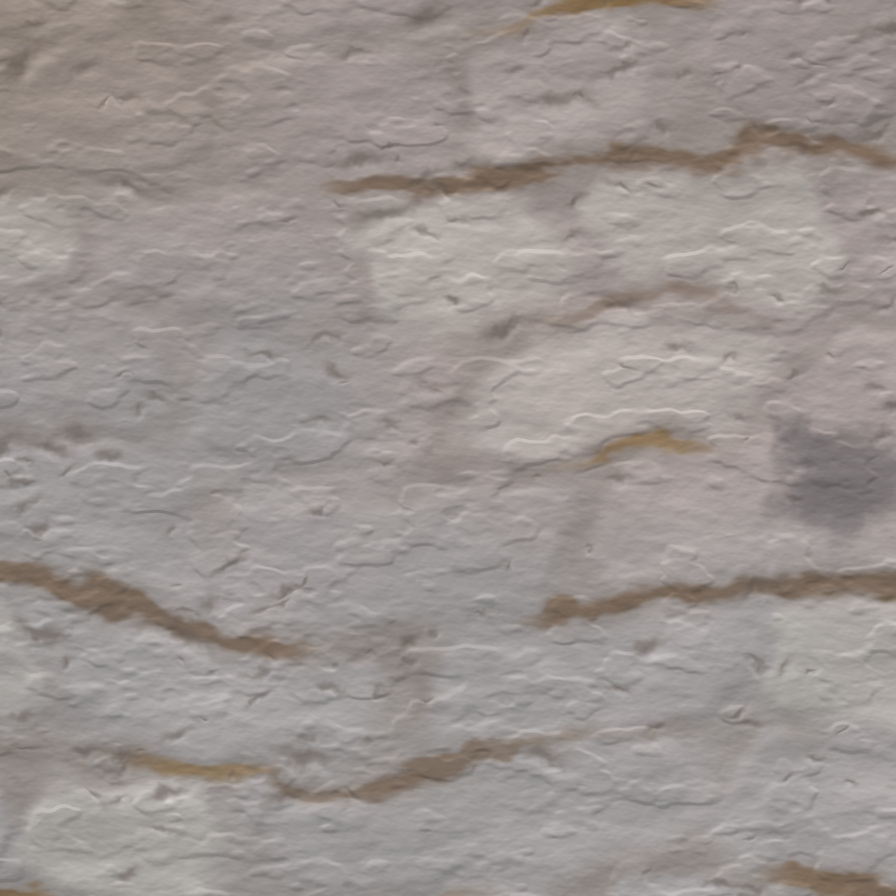
Reproduce this texture procedurally as a Shadertoy shader.

```glsl
// Weathered limewashed rubble wall: soft pale stones, broken brown seams, ochre stains and chips.

const vec3 PINK_WASH  = vec3(0.632, 0.590, 0.578);
const vec3 GREY_WASH  = vec3(0.622, 0.610, 0.608);
const vec3 WARM_DIRT  = vec3(0.550, 0.500, 0.450);
const vec3 PALE_STONE = vec3(0.660, 0.645, 0.618);
const vec3 MORTAR     = vec3(0.540, 0.505, 0.485);
const vec3 SEAM_BROWN = vec3(0.420, 0.340, 0.270);
const vec3 OCHRE      = vec3(0.500, 0.355, 0.150);
const vec3 PIT_SHADE  = vec3(0.370, 0.330, 0.305);
const vec3 SOOT       = vec3(0.400, 0.380, 0.390);
const float ROWS = 6.2;

float hash(vec2 p) {
    vec3 q = fract(vec3(p.xyx) * 0.1031);
    q += dot(q, q.yzx + 33.33);
    return fract((q.x + q.y) * q.z);
}

float noise(vec2 p) {
    vec2 i = floor(p), f = fract(p);
    f = f * f * f * (f * (f * 6.0 - 15.0) + 10.0);
    return mix(mix(hash(i), hash(i + vec2(1, 0)), f.x),
               mix(hash(i + vec2(0, 1)), hash(i + vec2(1, 1)), f.x), f.y);
}

float fbm(vec2 p, int octaves) {
    float sum = 0.0, amp = 0.5;
    for (int i = 0; i < octaves; i++) {
        sum += amp * noise(p);
        p = mat2(0.8, 0.6, -0.6, 0.8) * p * 2.03 + 17.3;
        amp *= 0.5;
    }
    return sum;
}

vec2 rotate(vec2 p, float a) {
    return mat2(cos(a), -sin(a), sin(a), cos(a)) * p;
}

// Bends the courses so that rows wander and edges turn ragged
vec2 warp(vec2 p) {
    float dy = 0.09 * (noise(p * vec2(2.6, 2.0) + 4.0) - 0.5)
             + 0.07 * (fbm(p * vec2(8.0, 10.0) + 9.0, 4) - 0.47);
    float dx = 0.16 * (fbm(p * 6.0 + 31.0, 4) - 0.47);
    return p + vec2(dx, dy);
}

// Returns stone coverage in x and the stone's random value in y
vec2 stones(vec2 w) {
    float row = floor(w.y * ROWS);
    float columns = mix(1.8, 4.4, hash(vec2(row, 3.0)));
    float along = w.x * columns + 7.0 * hash(vec2(row, 8.0));
    vec2 size = 1.0 / vec2(columns, ROWS);
    vec2 local = (fract(vec2(along, w.y * ROWS)) - 0.5) * size;
    float corner = 0.05;
    vec2 q = abs(local) - size * 0.5 + 0.016 + corner;
    float d = length(max(q, 0.0)) + min(max(q.x, q.y), 0.0) - corner;
    return vec2(smoothstep(0.015, -0.016, d), hash(vec2(floor(along), row + 20.0)));
}

float relief(vec2 p) {
    float edge = smoothstep(0.35, 0.65, noise(p * 5.0 + 70.0));
    float lumps = 0.021 * fbm(p * vec2(10.0, 21.0), 5);
    float flakes = 0.0045 * smoothstep(0.45, 0.60, fbm(p * vec2(17.0, 34.0) + 90.0, 3));
    return lumps + flakes + 0.008 * edge * stones(warp(p)).x;
}

// Scattered slanted chips: x is the dark hollow, y the lit lower lip
vec2 pits(vec2 p, float grid, float density, float seed) {
    vec2 result = vec2(0.0);
    vec2 cell = floor(p * grid);
    for (int j = -1; j <= 1; j++)
    for (int i = -1; i <= 1; i++) {
        vec2 id = cell + vec2(i, j);
        vec2 rnd = vec2(hash(id + seed), hash(id + seed + 41.0));
        float size = mix(0.4, 1.0, hash(id + seed + 83.0));
        float cluster = smoothstep(0.3, 0.7, noise(id * 0.35 + seed));
        float present = step(hash(id + seed + 127.0), density * cluster);
        vec2 q = rotate(p * grid - id - rnd, mix(-0.4, 0.6, rnd.y));
        q /= size * vec2(mix(0.20, 0.60, rnd.x), 0.13);
        vec2 lip = q + vec2(-0.2, 1.7);
        result += present * vec2(exp(-dot(q, q)), exp(-dot(lip, lip)));
    }
    return min(result, 1.0);
}

void mainImage(out vec4 fragColor, in vec2 fragCoord) {
    vec2 p = fragCoord / iResolution.xy;
    vec2 w = warp(p);
    vec2 stone = stones(w);

    // Limewash, pinker above and greyer below
    float patches = fbm(p * 3.2 + 6.0, 5);
    float pinkness = smoothstep(0.2, 0.8, p.y + 0.25 * p.x + patches - 0.6);
    vec3 color = mix(GREY_WASH, PINK_WASH, pinkness);
    color = mix(color, PALE_STONE, 0.6 * stone.x * smoothstep(0.7, 0.9, stone.y));
    color *= 1.0 + 0.07 * stone.x * (stone.y - 0.5) + 0.20 * (patches - 0.47);
    float bareMortar = smoothstep(0.25, 0.75, fbm(p * 7.0 + 25.0, 3) + 0.05);
    color = mix(color, MORTAR, 0.75 * bareMortar * (1.0 - stone.x));
    float dirt = smoothstep(0.55, 0.05, length((p - vec2(0.0, 1.0)) * vec2(1.0, 1.5)) + 0.5 * (patches - 0.4));
    color = mix(color, WARM_DIRT, 0.6 * dirt);

    // Broken brown seams between courses, ochre where the stain is deep
    float seam = floor(w.y * ROWS + 0.5);
    float offset = w.y - seam / ROWS;
    float stain = smoothstep(0.45, 0.80, noise(vec2(p.x * 4.2 + 2.0, seam * 7.37)));
    float frayed = abs(offset) + 0.022 * (fbm(p * vec2(26.0, 60.0), 3) - 0.44);
    float thickness = 0.002 + 0.009 * stain;
    float band = smoothstep(thickness + 0.006, thickness - 0.006, frayed);
    float ochre = smoothstep(0.60, 0.85, noise(vec2(p.x * 4.5 + 13.0, seam * 3.71 + 5.0)));
    color = mix(color, mix(SEAM_BROWN, OCHRE, ochre), 0.72 * band * stain);
    color = mix(color, MORTAR, 0.4 * stain * smoothstep(0.035, 0.0, abs(offset)) * (1.0 - band));

    // Sooty blot
    vec2 blot = (p - vec2(0.94, 0.47)) / vec2(0.085, 0.058);
    float soot = smoothstep(1.25, 0.45, length(blot) + 1.6 * (fbm(p * 17.0, 4) - 0.45));
    color = mix(color, SOOT, 0.7 * soot);

    // Light from above across the relief
    vec2 toLight = 0.003 * vec2(-0.3, 0.95);
    float slope = (relief(p) - relief(p + toLight)) / 0.003;
    color *= 1.0 + 0.16 * clamp(slope, -1.1, 1.0);

    // Chips and pits of two sizes, roughened by fine noise
    vec2 jitter = vec2(fbm(p * 45.0, 3), fbm(p * 45.0 + 50.0, 3)) - 0.44;
    vec2 ragged = p + vec2(0.030, 0.022) * jitter;
    vec2 chips = pits(ragged, 14.0, 0.40, 11.0) + 0.8 * pits(ragged, 27.0, 0.42, 57.0);
    color = mix(color, PIT_SHADE, 0.55 * min(chips.x, 1.0));
    color += 0.06 * min(chips.y, 1.0);

    // Fine chalky mottling
    color += 0.035 * (fbm(p * vec2(55.0, 85.0), 3) - 0.44);
    fragColor = vec4(clamp(color, 0.0, 1.0), 1.0);
}
```
